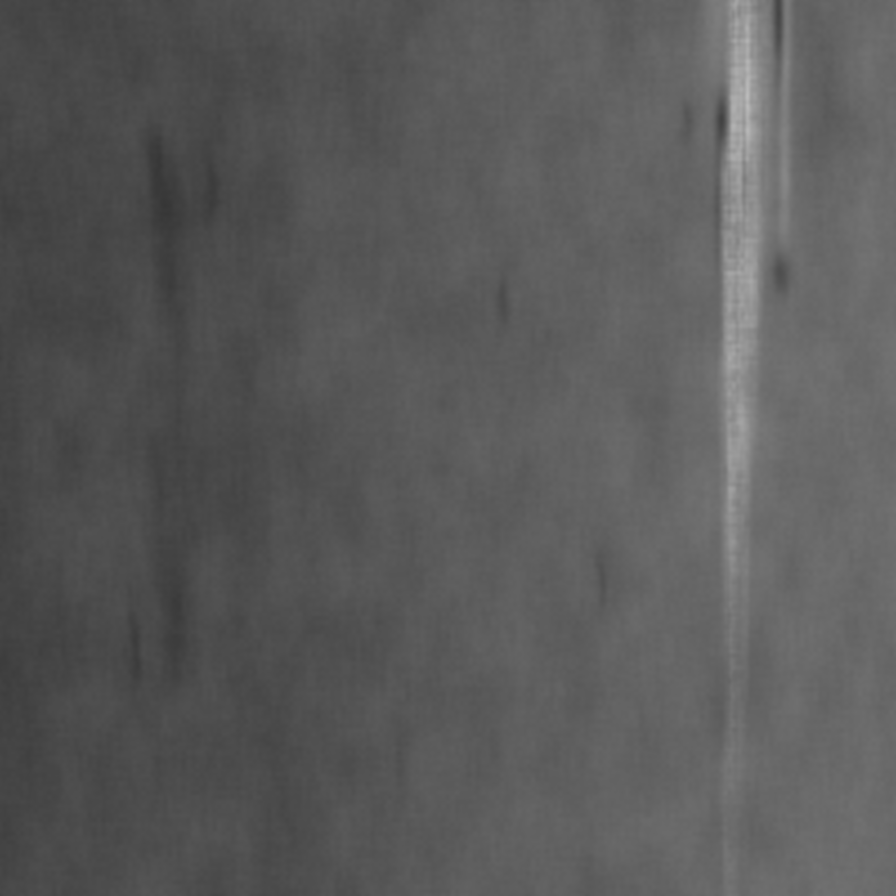
Write a three.js fragment shader that draws this texture.

```glsl
// Draws a dull grey metal sheet with soft blotches, dark scuffs and a bright vertical streak.
varying vec2 vUv;

#define SHADE_LEFT 0.267
#define SHADE_RIGHT 0.428
#define BLOTCH_CONTRAST 0.065
#define MOTTLE_CONTRAST 0.07
#define GRAIN_CONTRAST 0.036
#define SCUFF_COUNT 7
#define SCUFF_DEPTH 0.07
#define SEAM_X 0.19
#define SEAM_DEPTH 0.06
#define STREAK_X 0.806
#define STREAK_GLOW 0.17
#define SIDE_STREAK_X 0.876

float hash(vec2 p) {
  vec3 q = fract(p.xyx * 0.1031);
  q += dot(q, q.yzx + 33.33);
  return fract((q.x + q.y) * q.z);
}

float noise(vec2 p) {
  vec2 cell = floor(p);
  vec2 f = fract(p);
  f = f * f * (3.0 - 2.0 * f);
  float low = mix(hash(cell), hash(cell + vec2(1.0, 0.0)), f.x);
  float high = mix(hash(cell + vec2(0.0, 1.0)), hash(cell + vec2(1.0, 1.0)), f.x);
  return mix(low, high, f.y);
}

// Layered noise, centred on zero
float cloud(vec2 p) {
  float sum = 0.0;
  float weight = 0.5;
  for (int i = 0; i < 4; i++) {
    sum += weight * (noise(p) - 0.5);
    p = mat2(0.9, 0.2, -0.2, 0.9) * p * 2.1 + 17.3;
    weight *= 0.5;
  }
  return sum;
}

// Soft elliptical spot
float spot(vec2 p, vec2 centre, vec2 radius) {
  vec2 q = (p - centre) / radius;
  return exp(-dot(q, q));
}

// Upright dark smudges with a wider smear, spread by golden-ratio steps
float scuffs(vec2 p) {
  float sum = 0.0;
  for (int i = 0; i < SCUFF_COUNT; i++) {
    float id = float(i);
    vec2 centre = vec2(0.14 + 0.104 * id, 0.1 + 0.82 * fract(0.22 + 0.618 * id));
    centre.x += 0.04 * (hash(vec2(id, 3.0)) - 0.5);
    vec2 radius = vec2(0.007, mix(0.022, 0.045, hash(vec2(id, 23.0))));
    vec2 frayed = p + vec2(0.008 * (noise(p * vec2(60.0, 45.0)) - 0.5), 0.0);
    float mark = spot(frayed, centre, radius) + 0.25 * spot(frayed, centre, radius * vec2(3.0, 1.8));
    sum += mix(0.25, 0.9, hash(vec2(id, 37.0))) * mark;
  }
  return sum;
}

// Frayed dark line made of soft upright dashes
float seam(vec2 p) {
  float x = SEAM_X - 0.024 * smoothstep(0.74, 0.9, p.y) + 0.008 * (noise(vec2(2.0, p.y * 6.0)) - 0.5);
  float d = (p.x - x) / 0.02;
  float dashes = smoothstep(0.35, 0.85, noise(vec2(p.x * 75.0, p.y * 7.0)));
  float fade = smoothstep(0.04, 0.14, p.y) * (1.0 - smoothstep(0.82, 0.9, p.y));
  return exp(-d * d) * mix(0.35, 1.1, dashes) * fade * mix(0.6, 1.0, p.y);
}

// Bright band with fine upright fibres, a woven surface and a soft right shoulder
float streak(vec2 p) {
  float rise = smoothstep(0.2, 0.95, p.y);
  float rightEdge = STREAK_X + mix(0.019, 0.045, rise);
  float blur = mix(0.012, 0.022, rise);
  float ragged = p.x + 0.01 * (noise(p * vec2(90.0, 9.0)) - 0.5);
  float band = smoothstep(-0.004, 0.01, ragged - STREAK_X) * (1.0 - smoothstep(-blur, blur, ragged - rightEdge));
  float fibres = noise(vec2(p.x * 230.0, p.y * 6.0)) + noise(vec2(p.x * 120.0, p.y * 15.0)) - 1.0;
  float weave = noise(p * vec2(210.0, 130.0)) + noise(p * vec2(50.0, 220.0)) - 1.0;
  float patches = noise(vec2(p.x * 30.0, p.y * 14.0)) - 0.5;
  float gloss = mix(0.3, 0.92, smoothstep(0.0, 0.65, p.y));
  gloss *= 1.0 + 0.55 * fibres + 0.35 * weave + 0.4 * patches;
  float halo = spot(p, vec2(STREAK_X + 0.026, 0.74), vec2(0.045, 0.42));
  return band * gloss + 0.24 * halo + 0.35 * spot(p, vec2(STREAK_X - 0.008, 0.97), vec2(0.016, 0.08));
}

float sideStreak(vec2 p) {
  float d = (p.x - SIDE_STREAK_X) / 0.007;
  return exp(-d * d) * smoothstep(0.66, 0.84, p.y) * mix(0.5, 1.0, noise(p * vec2(90.0, 14.0)));
}

// Shadows lying along the two bright streaks
float streakShadows(vec2 p) {
  float shade = 0.16 * spot(p, vec2(STREAK_X, 0.865), vec2(0.007, 0.03));
  shade += 0.06 * spot(p, vec2(STREAK_X - 0.005, 0.77), vec2(0.005, 0.08));
  shade += 0.18 * spot(p, vec2(SIDE_STREAK_X - 0.006, 0.98), vec2(0.006, 0.07));
  shade += 0.13 * spot(p, vec2(SIDE_STREAK_X - 0.004, 0.695), vec2(0.011, 0.025));
  return shade + 0.05 * spot(p, vec2(0.92, 0.9), vec2(0.04, 0.14));
}

void main() {
  vec2 p = vUv;

  // Sheet, lighter towards the right, with broad and streaky mottling
  float shade = mix(SHADE_LEFT, SHADE_RIGHT, p.x);
  shade += BLOTCH_CONTRAST * cloud(p * vec2(7.0, 4.5) + 4.0);
  shade += MOTTLE_CONTRAST * cloud(p * vec2(26.0, 14.0) + 31.0);

  // Fine grain along and across the sheet
  float upright = noise(p * vec2(180.0, 40.0)) - 0.5;
  float level = noise(p * vec2(45.0, 190.0)) - 0.5;
  float speck = noise(p * 200.0 + 9.0) - 0.5;
  shade += GRAIN_CONTRAST * (0.35 * upright + 0.25 * level + 0.4 * speck);

  // Marks and streaks
  shade -= SCUFF_DEPTH * scuffs(p) + SEAM_DEPTH * seam(p);
  shade += STREAK_GLOW * (streak(p) + 0.75 * sideStreak(p)) - streakShadows(p);

  gl_FragColor = vec4(vec3(clamp(shade, 0.0, 1.0)), 1.0);
}
```
